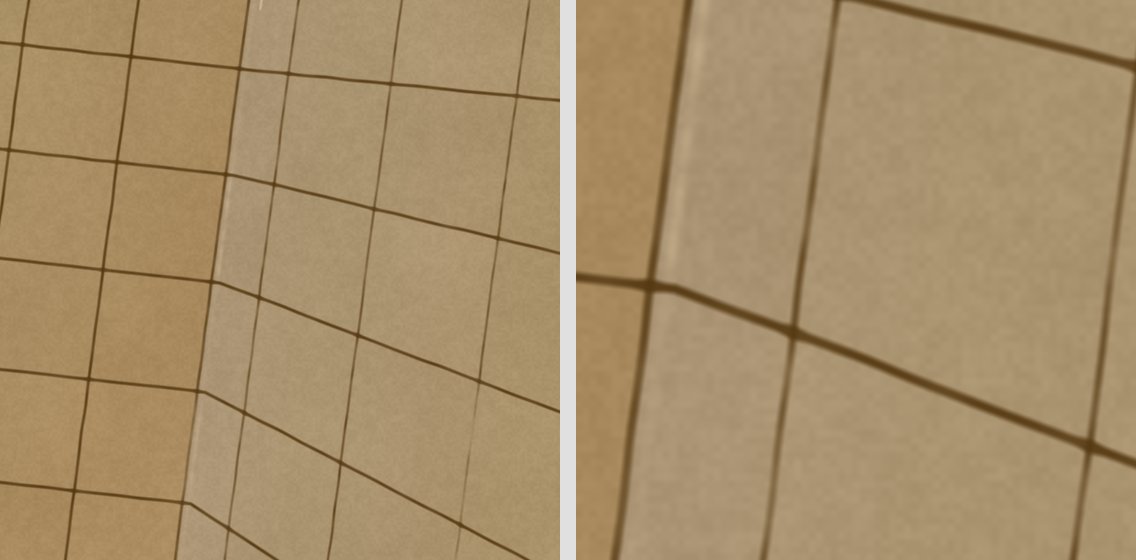
Left: the whole. Right: its middle third, enlarged.
A WebGL 1 fragment shader for this texture:

```glsl
precision highp float;
// Square tiles with dark grout on two walls that meet at a leaning corner.
// The left wall is an even grid; the right wall has perspective columns and rows
// that fan downwards. Noise adds grain, uneven grout and a scuffed corner edge.
uniform vec2 u_resolution;

const vec3 WARM_TILE  = vec3(0.665, 0.545, 0.375);
const vec3 OLIVE_TILE = vec3(0.670, 0.580, 0.410);
const vec3 GREY_TILE  = vec3(0.670, 0.580, 0.440);
const vec3 EDGE_TILE  = vec3(0.675, 0.585, 0.460);
const vec3 GROUT      = vec3(0.330, 0.220, 0.065);
const vec3 SCUFF      = vec3(0.820, 0.730, 0.580);

const float LEAN        = 0.1315;  // sideways lean of all upright joints
const float CORNER      = 0.444;   // corner position along the top edge
const float LEFT_STEP   = 0.1965;  // column width of the left wall
const float RIGHT_START = 0.5325;  // first joint of the right wall
const float RIGHT_STEP  = 0.1677;
const float RIGHT_GROW  = 0.0934;  // perspective widening per column
const vec3  ROW_FIT     = vec3(0.123, 0.1866, 0.00177); // row height at the corner
const float LEFT_SLOPE  = 0.111;
const vec2  FAN_SLOPE   = vec2(0.098, 0.141); // first slope, increase per row
const float BEND_OFFSET = 0.0143;
const float BEND_ROUND  = 0.010;
const float ROW_WIDTH   = 0.0027;  // half widths of the joints
const float LEFT_WIDTH  = 0.0025;
const float RIGHT_WIDTH = 0.0021;
const float SOFTNESS    = 0.0022;
const float WOBBLE      = 0.0016;

float hash(vec2 p) {
  vec3 q = fract(p.xyx * vec3(0.1031, 0.1030, 0.0973));
  q += dot(q, q.yzx + 33.33);
  return fract((q.x + q.y) * q.z);
}

float noise(vec2 p) {
  vec2 i = floor(p), f = fract(p);
  f = f * f * (3.0 - 2.0 * f);
  return mix(mix(hash(i), hash(i + vec2(1.0, 0.0)), f.x),
             mix(hash(i + vec2(0.0, 1.0)), hash(i + vec2(1.0, 1.0)), f.x), f.y);
}

float joint(float d, float halfWidth) {
  float soft = max(SOFTNESS, 0.8 / u_resolution.y);
  return 1.0 - smoothstep(halfWidth - soft, halfWidth + soft, d);
}

float band(float x, float lo, float hi, float soft) {
  return smoothstep(lo - soft, lo + soft, x) - smoothstep(hi - soft, hi + soft, x);
}

// Zero before the bend, linear after it, with a rounded transition.
float ramp(float x) {
  return 0.5 * (x + sqrt(x * x + BEND_ROUND * BEND_ROUND)
              - BEND_ROUND * BEND_ROUND / (abs(x) + BEND_ROUND));
}

void main() {
  vec2 p = gl_FragCoord.xy / u_resolution;
  p.y = 1.0 - p.y; // rows count from the top
  float across = p.x + LEAN * p.y;
  float wobbled = across + WOBBLE * (noise(vec2(across * 4.0, p.y * 22.0)) - 0.5);
  float rightWall = smoothstep(CORNER - 0.002, CORNER + 0.002, across);

  // Upright joints: even on the left, widening on the right
  float leftCol = min(floor((wobbled - CORNER) / LEFT_STEP + 0.5), 0.0);
  float leftDist = abs(wobbled - CORNER - leftCol * LEFT_STEP);
  float t = wobbled - RIGHT_START;
  float column = t / (RIGHT_STEP + RIGHT_GROW * t);
  float k = max(floor(column + 0.5), 0.0);
  float rightDist = abs(t - RIGHT_STEP * k / (1.0 - RIGHT_GROW * k));

  // Patchy wear along each upright joint
  float wear = noise(vec2(k * 9.0 + leftCol * 5.0 + 60.0, p.y * 45.0));
  float isCorner = step(-0.5, leftCol);
  float leftInk = 0.95 - 0.20 * wear
                - isCorner * (0.12 + 0.30 * band(p.y, 0.72, 0.88, 0.02));
  float fade = 0.18 * k * (3.0 - 2.0 * k) * smoothstep(0.66, 0.74, p.y);
  float rightInk = 0.80 + fade - 0.38 * wear;
  float upright = max(joint(leftDist, LEFT_WIDTH) * leftInk,
                      joint(rightDist, RIGHT_WIDTH) * rightInk * rightWall);

  // Level joints bend at the corner; the grout thickens at crossings
  float crossing = exp(-pow(min(leftDist, rightDist) / 0.006, 2.0));
  float levelWobble = WOBBLE * (noise(vec2(p.x * 24.0, p.y * 5.0)) - 0.5);
  float levelDist = 1.0, row = 0.0;
  for (int i = 0; i < 5; i++) {
    float n = float(i);
    float cornerY = dot(ROW_FIT, vec3(1.0, n, n * n));
    float dx = p.x - (CORNER - LEAN * cornerY);
    float bend = FAN_SLOPE.x + FAN_SLOPE.y * n - LEFT_SLOPE;
    float y = cornerY + LEFT_SLOPE * dx + bend * ramp(dx - BEND_OFFSET);
    float slope = LEFT_SLOPE + bend * step(BEND_OFFSET, dx);
    levelDist = min(levelDist, abs(p.y + levelWobble - y) / sqrt(1.0 + slope * slope));
    row += step(y, p.y);
  }
  float level = joint(levelDist, ROW_WIDTH + 0.0012 * crossing)
              * (0.95 - 0.18 * noise(p * 40.0));

  // Wall tones, with a small shift from tile to tile
  float warmth = clamp(0.35 + 1.1 * across + 0.5 * p.y, 0.0, 1.0);
  vec3 leftTone = mix(OLIVE_TILE, WARM_TILE, warmth);
  vec3 rightTone = mix(EDGE_TILE, GREY_TILE, smoothstep(CORNER, 0.62, across));
  rightTone = mix(rightTone, OLIVE_TILE, 0.6 * smoothstep(0.65, 1.1, across));
  vec3 color = mix(leftTone, rightTone, rightWall);
  float tileCol = mix(floor((across - CORNER) / LEFT_STEP), 20.0 + floor(column), rightWall);
  color += 0.018 * (hash(vec2(tileCol + 7.0, row + 3.0)) - 0.5);

  // Cloudy mottling and fine grain
  color += 0.022 * (noise(p * 9.0) - 0.5) + 0.020 * (noise(p * 75.0) - 0.5);
  color += 0.030 * (noise(p * 230.0) - 0.5);

  // Pale scuffs beside the corner and a chip at the top
  float scuffed = band(p.y, 0.30, 0.50, 0.03) + band(p.y, 0.74, 0.91, 0.03);
  float edge = exp(-pow((across - CORNER - 0.010) / 0.004, 2.0));
  color = mix(color, SCUFF, edge * (0.12 + 0.45 * scuffed * noise(p * vec2(30.0, 60.0))));
  color = mix(color, SCUFF, 0.9 * joint(abs(across - 0.467), 0.002) * band(p.y, -0.1, 0.018, 0.004));

  float ink = 1.0 - (1.0 - upright) * (1.0 - level);
  gl_FragColor = vec4(mix(color, GROUT, ink), 1.0);
}
```
